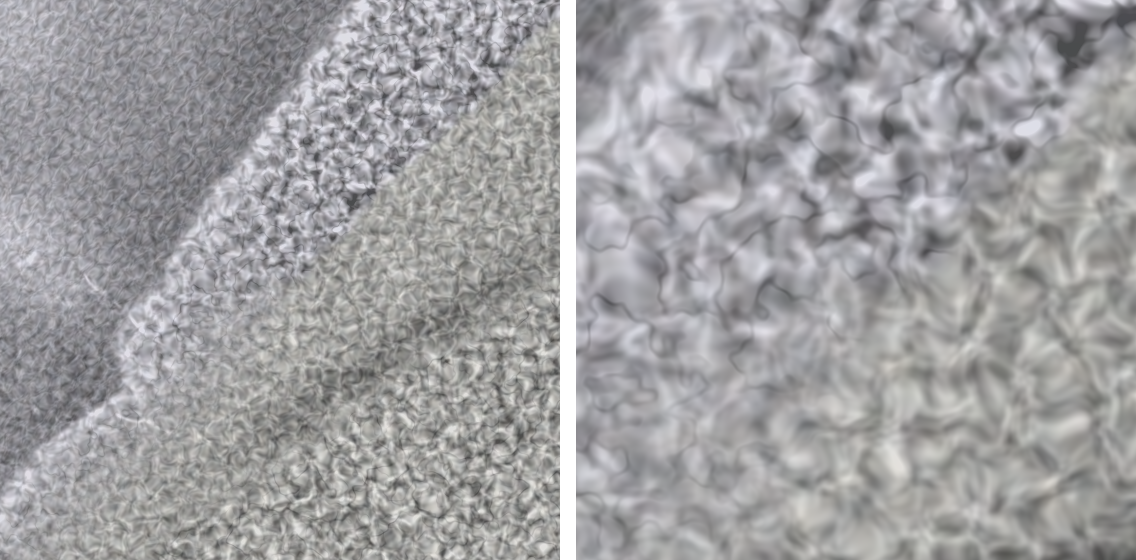
Left, the full canvas; right, a detail of the centre.
A WebGL 2 fragment shader for this texture:

```glsl
#version 300 es
precision highp float;

uniform vec2 u_resolution;
out vec4 fragColor;

float hash(vec2 p) {
    vec3 q = fract(vec3(p.xyx) * 0.1031);
    q += dot(q, q.yzx + 33.33);
    return fract((q.x + q.y) * q.z);
}

float cornerSlope(vec2 cell, vec2 offset) {
    float angle = 6.2832 * hash(cell);
    return dot(vec2(cos(angle), sin(angle)), offset);
}

// Gradient noise, roughly -1 to 1
float noise(vec2 p) {
    vec2 i = floor(p), f = fract(p);
    vec2 u = f * f * f * (f * (f * 6.0 - 15.0) + 10.0);
    vec2 e = vec2(1.0, 0.0);
    float low = mix(cornerSlope(i, f), cornerSlope(i + e.xy, f - e.xy), u.x);
    float high = mix(cornerSlope(i + e.yx, f - e.yx), cornerSlope(i + e.xx, f - e.xx), u.x);
    return 1.5 * mix(low, high, u.y);
}

float fbm(vec2 p) {
    float sum = 0.0, weight = 0.6;
    for (int k = 0; k < 3; k++) {
        sum += weight * noise(p);
        p = mat2(1.6, 1.2, -1.2, 1.6) * p + 17.3;
        weight *= 0.6;
    }
    return sum;
}

// Warped mineral grain
float grain(vec2 p, float frequency) {
    vec2 q = p * frequency;
    q += 0.45 * vec2(noise(q * 0.6 + 31.0), noise(q * 0.6 + 67.0));
    return 0.8 * noise(q) + 0.45 * noise(q * 2.1 + 9.0);
}

// Thin winding lines along the zero crossings of noise
float veins(vec2 p, float frequency, float width) {
    return 1.0 - smoothstep(0.0, width, abs(fbm(p * frequency + 53.0)));
}

float bell(float x, float width) {
    return exp(-x * x / (width * width));
}

float glow(vec2 p, vec2 center, float radius) {
    return bell(length(p - center), radius);
}

// Broken pale crease from a to b
float crease(vec2 p, vec2 a, vec2 b, float width) {
    p += 0.010 * vec2(noise(p * 22.0), noise(p * 22.0 + 40.0));
    vec2 ab = b - a;
    float t = clamp(dot(p - a, ab) / dot(ab, ab), 0.0, 1.0);
    float gaps = smoothstep(-0.35, 0.3, noise(p * 34.0 + 5.0));
    return bell(length(p - a - t * ab), width) * gaps;
}

void main() {
    vec2 p = gl_FragCoord.xy / u_resolution;
    float broad = fbm(p * 5.0 + 3.0);
    float ragged = fbm(p * 19.0 + 11.0);

    // Signed distances to the three diagonal boundaries
    float edgeX = 0.71 * (p.y - 0.115) + 0.08 * bell(p.y - 0.30, 0.07);
    float slopeDist = 0.82 * (edgeX - p.x) + 0.014 * broad + 0.014 * ragged;
    float bandDist = 0.707 * (p.x - p.y - 0.03) + 0.012 * broad + 0.018 * ragged;
    float floorDist = 0.83 * (0.68 * p.x - 0.16 - p.y) + 0.02 * broad + 0.02 * ragged;

    float upper = smoothstep(0.42, 0.55, p.x);
    float soft = mix(0.12, 0.014, upper);
    float slope = smoothstep(-0.012, 0.012, slopeDist);
    float band = smoothstep(-soft, soft, bandDist);
    float ground = smoothstep(-0.025, 0.025, floorDist);

    // Grain of each zone
    vec2 along = mat2(0.78, 0.62, -0.62, 0.78) * p;
    float fine = grain(along * vec2(1.0, 0.72), 92.0);
    float medium = grain(p + 4.0, 62.0);
    float coarse = grain(p + 8.0, 50.0);
    float pits = veins(p, 25.0, 0.16);
    float cracks = veins(p + 2.0, 14.0, 0.10);
    float lowSlope = 1.0 - smoothstep(0.35, 0.72, p.y);

    // Brightness of each zone
    float slopeTone = 0.55 + 0.07 * broad + 0.14 * glow(p, vec2(0.02, 0.98), 0.20)
        + 0.18 * glow(p, vec2(0.0, 0.58), 0.09) + 0.10 * glow(p, vec2(0.14, 0.48), 0.08)
        - 0.05 * bell(slopeDist - 0.04, 0.06)
        + mix(0.17, 0.28, lowSlope) * mix(fine, medium, 0.5 * lowSlope);
    float ridgeTone = 0.67 + 0.09 * bell(slopeDist + 0.015, 0.035)
        + mix(0.29, 0.40, upper) * coarse - 0.11 * pits * smoothstep(0.0, 0.07, -slopeDist)
        - 0.22 * upper * bell(bandDist + 0.018, 0.016) * smoothstep(-0.1, 0.3, noise(p * 21.0));
    float bandTone = 0.635 + 0.05 * broad + 0.25 * medium + 0.05 * ragged;
    float valley = bell(floorDist + 0.045, 0.038) * smoothstep(0.28, 0.56, p.x);
    bandTone -= 0.14 * valley * (1.0 - 0.4 * smoothstep(0.75, 1.0, p.x));
    float floorTone = 0.655 + 0.07 * broad + 0.34 * coarse - 0.10 * cracks - 0.06 * pits;

    float tone = mix(ridgeTone, bandTone, band);
    tone = mix(tone, floorTone, ground);
    tone = mix(tone, slopeTone, slope);

    // Pale creases
    float pale = crease(p, vec2(0.03, 0.52), vec2(0.09, 0.56), 0.007)
        + 0.8 * crease(p, vec2(0.13, 0.53), vec2(0.32, 0.36), 0.003)
        + crease(p, vec2(0.16, 0.27), vec2(0.42, 0.205), 0.004)
        + crease(p, vec2(0.59, 0.17), vec2(0.81, 0.01), 0.004);
    tone = clamp(tone + 0.2 * pale, 0.30, 0.88);

    // Cool slope and ridge, warm band and floor
    float warmth = max(band, ground) * (1.0 - slope);
    vec3 tint = mix(vec3(0.992, 0.988, 1.025), vec3(1.003, 1.0, 0.982), warmth);
    vec3 speckle = 0.014 * vec3(noise(p * 48.0 + 71.0), 0.0, noise(p * 48.0 + 90.0));
    fragColor = vec4(tone * tint + speckle, 1.0);
}
```
